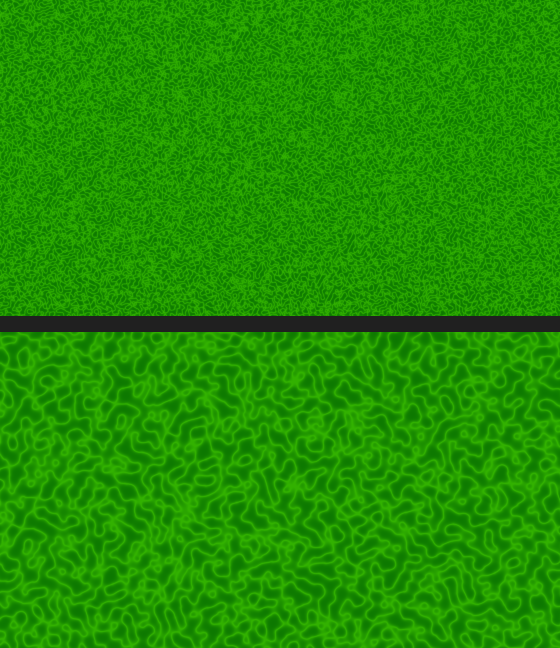
Top: the whole. Bottom: its middle third, enlarged.
Write a WebGL 2 fragment shader that draws this texture.

```glsl
#version 300 es
precision highp float;

uniform vec2 u_resolution;
out vec4 fragColor;

const vec3 DARK_GREEN = vec3(0.045, 0.465, 0.0);
const vec3 LIGHT_GREEN = vec3(0.195, 0.695, 0.0);
const float CELLS_PER_HEIGHT = 80.0;
const float GRAIN_ANGLE = -0.49;   // radians
const float VEIN_GAIN = 1.1;
const float VEIN_FALLOFF = 6.0;
const int SAMPLES = 2;             // per pixel side
const float TAU = 6.28318;

float hash(vec2 p) {
    return fract(sin(dot(p, vec2(12.9898, 78.233))) * 43758.5453);
}

// Slope of a randomly turned plane through one lattice corner
float cornerSlope(vec2 cell, vec2 corner, vec2 f) {
    float angle = TAU * hash(cell + corner);
    return dot(vec2(cos(angle), sin(angle)), f - corner);
}

float gradientNoise(vec2 p) {
    vec2 cell = floor(p);
    vec2 f = fract(p);
    vec2 w = f * f * (3.0 - 2.0 * f);
    float bottom = mix(cornerSlope(cell, vec2(0.0, 0.0), f),
                       cornerSlope(cell, vec2(1.0, 0.0), f), w.x);
    float top = mix(cornerSlope(cell, vec2(0.0, 1.0), f),
                    cornerSlope(cell, vec2(1.0, 1.0), f), w.x);
    return mix(bottom, top, w.y);
}

// Bright ridges along the zero contours, which cross every lattice corner
float veins(vec2 p) {
    return min(VEIN_GAIN * exp(-VEIN_FALLOFF * abs(gradientNoise(p))), 1.0);
}

void main() {
    float c = cos(GRAIN_ANGLE);
    float s = sin(GRAIN_ANGLE);
    mat2 toGrain = mat2(c, -s, s, c);

    // Average subpixel samples to smooth the fine edges
    float light = 0.0;
    for (int y = 0; y < SAMPLES; y++) {
        for (int x = 0; x < SAMPLES; x++) {
            vec2 jitter = (vec2(x, y) + 0.5) / float(SAMPLES) - 0.5;
            vec2 p = (gl_FragCoord.xy + jitter) / u_resolution.y;
            light += veins(toGrain * p * CELLS_PER_HEIGHT);
        }
    }
    light /= float(SAMPLES * SAMPLES);

    fragColor = vec4(mix(DARK_GREEN, LIGHT_GREEN, light), 1.0);
}
```
